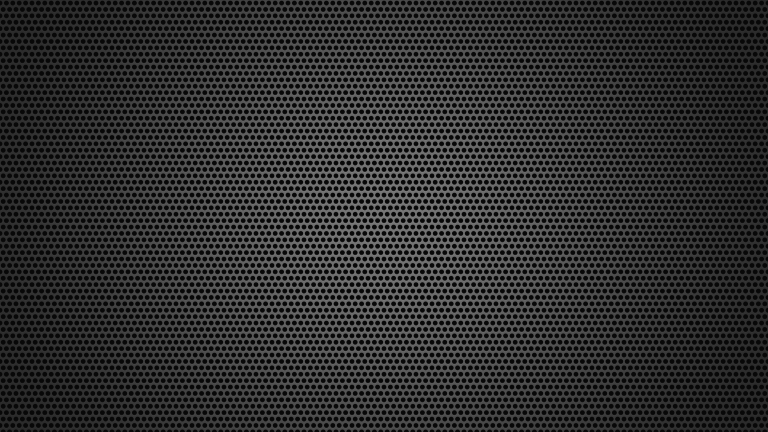
This pattern is drawn by a Shadertoy shader. Its source:

```glsl
// Perforated dark metal sheet: staggered rows of round holes, each with a
// shaded bevel and a faint inner wall, under a soft light at the centre.
// Holes are distance functions in a repeated cell; the light is an ellipse.

#define COLUMNS 120.0
#define ROWS 67.5
#define HOLE_RADIUS 0.38    // in column pitches
#define RIM_WIDTH 0.09      // in column pitches
#define RIM_CONTRAST 0.14
#define WALL_SHIFT 0.10     // in column pitches
#define WALL_LEVEL 0.40     // share of the plate brightness
#define HOLE_LEVEL 0.03
#define LIGHT_CENTRE 0.46
#define LIGHT_EDGE 0.165
#define LIGHT_SHAPE vec2(1.0, 1.15)
#define LIGHT_REACH 1.05

// Coverage of a shape from its signed distance, smoothed over one pixel.
float coverage(float distance, float pixel) {
    return 1.0 - smoothstep(-0.6 * pixel, 0.6 * pixel, distance);
}

// Offset from the centre of the hole in this cell. Rows count down from the
// top edge, and odd rows shift by half a pitch.
vec2 staggeredCell(vec2 position, vec2 pitch) {
    vec2 grid = vec2(position.x, position.y - 1.0) / pitch;
    grid.x += 0.5 * mod(floor(grid.y), 2.0);
    return (fract(grid) - 0.5) * pitch;
}

// Plate brightness, falling from the centre to the corners.
float plateLight(vec2 fromCentre) {
    float reach = length(fromCentre * LIGHT_SHAPE);
    return mix(LIGHT_CENTRE, LIGHT_EDGE, smoothstep(0.0, LIGHT_REACH, reach));
}

void mainImage(out vec4 fragColor, in vec2 fragCoord) {
    float aspect = iResolution.x / iResolution.y;
    vec2 uv = fragCoord / iResolution.y;
    vec2 pitch = vec2(aspect / COLUMNS, 1.0 / ROWS);

    // Cell offset and pixel size, both in column pitches.
    vec2 cell = staggeredCell(uv, pitch) / pitch.x;
    float pixel = 1.0 / (iResolution.y * pitch.x);
    float holeDistance = length(cell) - HOLE_RADIUS;

    // Plate with a bevel: the lower lip catches light, the upper one is dim.
    float plate = plateLight(uv - 0.5 * vec2(aspect, 1.0));
    float rim = coverage(abs(holeDistance) - RIM_WIDTH, pixel);
    float facing = -cell.y / max(length(cell), 0.001);
    float metal = plate * (1.0 + RIM_CONTRAST * rim * facing);

    // Hole: a dark disc, raised to bare a thin crescent of the lower wall.
    float shaftDistance = length(cell - vec2(0.0, WALL_SHIFT)) - HOLE_RADIUS;
    float inside = mix(plate * WALL_LEVEL, HOLE_LEVEL, coverage(shaftDistance, pixel));

    float shade = mix(metal, inside, coverage(holeDistance, pixel));
    fragColor = vec4(vec3(shade), 1.0);
}
```
